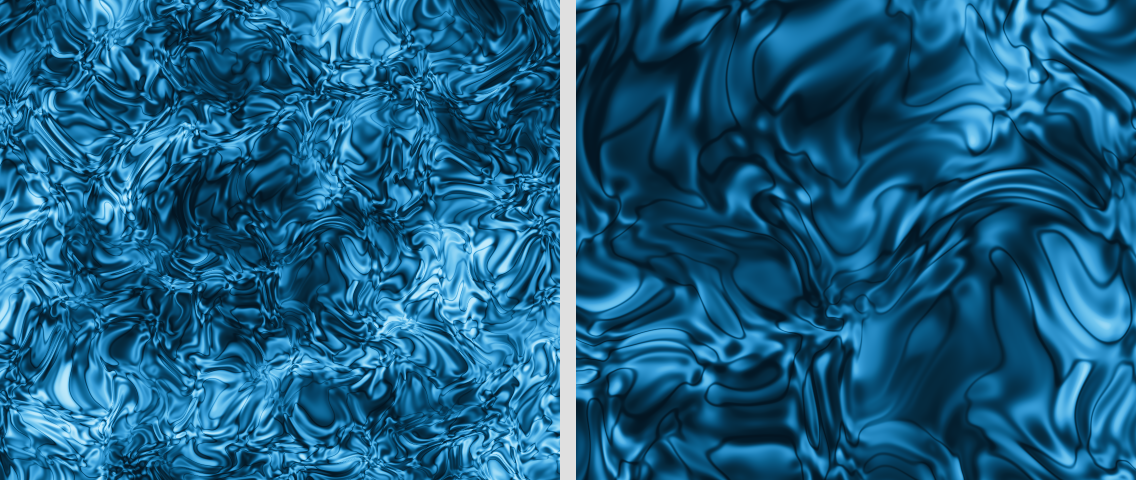
Left: the whole. Right: its middle third, enlarged.
Write a Shadertoy shader that draws this texture.

```glsl
const float WRINKLE_SCALE = 34.0;   // folds per canvas height
const float FOLD_RATE = 2.1;        // how often the wrinkles fold over
const float FOLD_DEPTH = 0.85;
const float DETAIL_DEPTH = 0.40;
const float CREASE_DEPTH = 1.3;
const float CREASE_WIDTH = 0.15;
const float SWIRL = 0.022;          // bending of the broad flow
const float CRUMPLE = 0.42;         // bending of single wrinkles
const float CONTRAST = 1.85;
const float BIAS = 0.17;
const vec2 SHADE_CENTRE = vec2(0.56, 0.68);
const float SHADE_RADIUS = 0.20;
const int SAMPLES = 2;              // per axis, for smooth edges

const int STOPS = 8;
const float LEVELS[STOPS] = float[](0.0, 0.055, 0.22, 0.44, 0.645, 0.835, 0.955, 1.0);
const vec3 BLUES[STOPS] = vec3[](
    vec3(0.01, 0.08, 0.13), vec3(0.02, 0.16, 0.24),
    vec3(0.02, 0.26, 0.40), vec3(0.04, 0.38, 0.56),
    vec3(0.11, 0.50, 0.72), vec3(0.23, 0.63, 0.86),
    vec3(0.45, 0.78, 0.94), vec3(0.80, 0.94, 0.99));

// Integer hash giving a unit gradient for a lattice cell
vec2 gradientAt(vec2 cell) {
    uvec2 h = uvec2(ivec2(cell)) * 1664525u + 1013904223u;
    h.x += h.y * 1664525u;
    h.y += h.x * 1664525u;
    h ^= h >> 16u;
    h.x += h.y * 1664525u;
    h.y += h.x * 1664525u;
    h ^= h >> 16u;
    return normalize(vec2(h & 65535u) / 32767.5 - 1.0 + 0.00001);
}

// Gradient noise scaled to a spread of about one
float noise(vec2 p) {
    vec2 i = floor(p), f = p - i;
    vec2 u = f * f * f * (f * (f * 6.0 - 15.0) + 10.0);
    vec2 e = vec2(0.0, 1.0);
    float low = mix(dot(gradientAt(i), f),
                    dot(gradientAt(i + e.yx), f - e.yx), u.x);
    float high = mix(dot(gradientAt(i + e.xy), f - e.xy),
                     dot(gradientAt(i + e.yy), f - e.yy), u.x);
    return 4.0 * mix(low, high, u.y);
}

vec2 noisePair(vec2 p) {
    return vec2(noise(p + 17.3), noise(p.yx + vec2(71.7, 43.1)));
}

// Large patches of light and shade
float broadLight(vec2 p) {
    vec2 d = (p - SHADE_CENTRE) / SHADE_RADIUS;
    float light = 0.45 * noise(p * 3.1 + 5.2)
                + 0.38 * noise(p * 7.3 + 31.4)
                + 0.30 * noise(p * 16.0 + 52.8);
    return light - 1.1 * exp(-dot(d, d));
}

// Crumpled, folded surface: brightness from 0 to 1
float surfaceTone(vec2 p) {
    vec2 flow = p + SWIRL * noisePair(p * 5.5);
    vec2 q = flow * WRINKLE_SCALE;
    q += CRUMPLE * noisePair(q * 0.45);

    float height = noise(q);
    float fine = noise(q.yx * 1.9 + 11.6);
    float fold = sin(FOLD_RATE * height + 0.75 * fine + 1.5 * noise(q * 0.4 + 8.1));
    float ridge = noise(q * 0.8 + 63.5) + 0.25 * fine;
    float crease = exp(-ridge * ridge / (CREASE_WIDTH * CREASE_WIDTH));
    float roughness = mix(0.55, 1.1, smoothstep(-1.4, 0.1, noise(flow * 9.0 + 24.9)));

    float relief = FOLD_DEPTH * fold + DETAIL_DEPTH * fine - CREASE_DEPTH * crease;
    float light = broadLight(flow) + roughness * relief + BIAS;
    return 1.0 / (1.0 + exp(-CONTRAST * light));
}

vec3 blueRamp(float tone) {
    vec3 colour = BLUES[0];
    for (int k = 1; k < STOPS; k++) {
        float t = clamp((tone - LEVELS[k - 1]) / (LEVELS[k] - LEVELS[k - 1]), 0.0, 1.0);
        colour = mix(colour, BLUES[k], t);
    }
    return colour;
}

void mainImage(out vec4 fragColor, in vec2 fragCoord) {
    vec3 sum = vec3(0.0);
    for (int y = 0; y < SAMPLES; y++) {
        for (int x = 0; x < SAMPLES; x++) {
            vec2 offset = (vec2(x, y) + 0.5) / float(SAMPLES) - 0.5;
            sum += blueRamp(surfaceTone((fragCoord + offset) / iResolution.y));
        }
    }
    fragColor = vec4(sum / float(SAMPLES * SAMPLES), 1.0);
}
```
